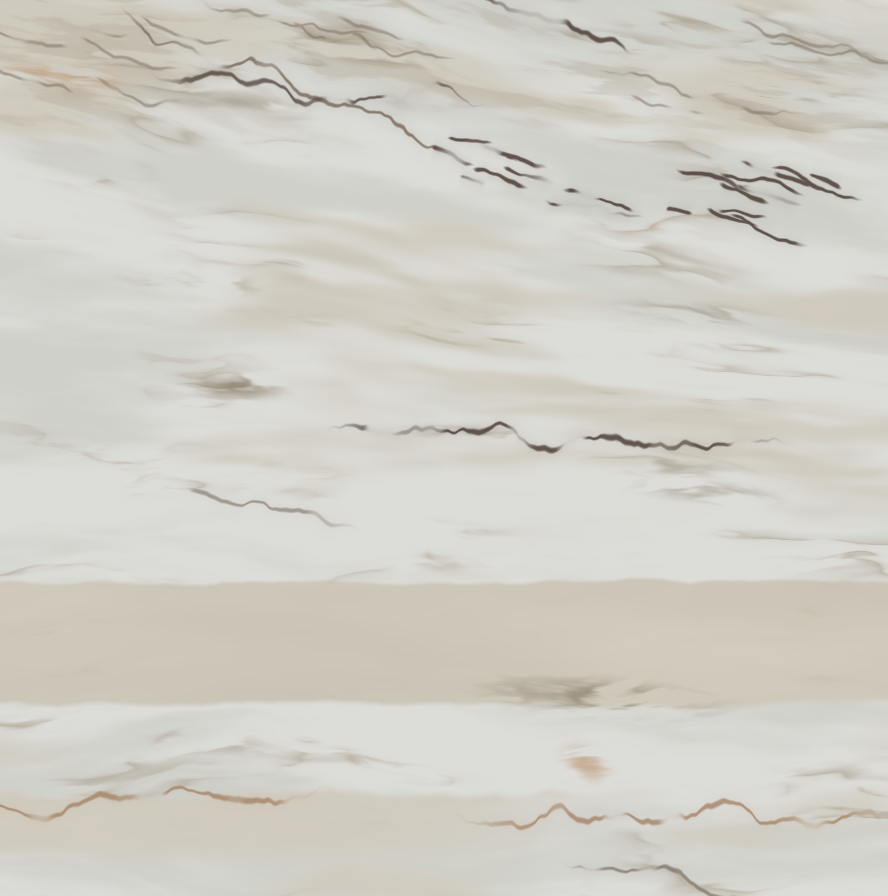
Give the GLSL for this texture, as a Shadertoy shader.

```glsl
// Pale marble slab with beige strata, feathered tan streaks and dark broken veins.

const vec3 WHITE = vec3(0.862, 0.862, 0.846);
const vec3 GREY  = vec3(0.812, 0.814, 0.790);
const vec3 BEIGE = vec3(0.806, 0.783, 0.728);
const vec3 TAN   = vec3(0.640, 0.590, 0.510);
const vec3 OCHRE = vec3(0.740, 0.590, 0.460);
const vec3 UMBER = vec3(0.290, 0.235, 0.205);
const float SOFTNESS = 0.0018;   // edge blur of the veins
const float TOP_FALL = 0.20;     // downward slope of the upper strata
const float LOW_FALL = 0.02;     // downward slope of the lower strata
const int DARK_VEINS = 20;
const int BROWN_VEINS = 14;
const int SMUDGES = 9;

float hash(vec2 p) {
    vec3 q = fract(p.xyx * 0.1031);
    q += dot(q, q.yzx + 33.33);
    return fract((q.x + q.y) * q.z);
}

float noise(vec2 p) {
    vec2 i = floor(p), f = fract(p);
    f = f * f * f * (f * (f * 6.0 - 15.0) + 10.0);
    return mix(mix(hash(i), hash(i + vec2(1, 0)), f.x),
               mix(hash(i + vec2(0, 1)), hash(i + vec2(1, 1)), f.x), f.y);
}

float fbm(vec2 p) {
    float sum = 0.0, amp = 0.533;
    for (int i = 0; i < 4; i++) {
        sum += amp * noise(p);
        p = mat2(1.6, 1.2, -1.2, 1.6) * p + 5.7;
        amp *= 0.5;
    }
    return sum;
}

// Wandering, broken line from a to b with a faint stain around it
float vein(vec2 p, vec2 a, vec2 b, float width, float seed) {
    vec2 dir = b - a;
    float len = length(dir);
    dir /= len;
    vec2 q = vec2(dot(p - a, dir), dir.x * (p.y - a.y) - dir.y * (p.x - a.x));
    float t = q.x / len;
    if (t < 0.0 || t > 1.0 || abs(q.y) > 0.07) return 0.0;
    q.y += (0.02 + 0.08 * len) * (fbm(vec2(q.x * 16.0, seed * 17.3)) - 0.5);
    float ends = smoothstep(0.0, 0.12, t) * (1.0 - smoothstep(0.8, 1.0, t));
    float w = width * ends * mix(0.3, 1.7, noise(vec2(q.x * 40.0, seed * 5.1)));
    float gaps = smoothstep(0.15, 0.5, noise(vec2(q.x * 32.0, seed * 9.7)));
    float line = 1.0 - smoothstep(w * 0.4, w + SOFTNESS, abs(q.y));
    return ends * (gaps * line + 0.10 * exp(-abs(q.y) / 0.006));
}

// Elongated stain, eaten away by the grain
float smudge(vec2 p, vec2 centre, vec2 radius, float grain) {
    vec2 q = (p - centre) / radius;
    q.y += 0.5 * q.x;
    float body = 1.0 - smoothstep(0.3, 1.1, length(q) + 1.6 * (grain - 0.5));
    return body * smoothstep(0.36, 0.60, grain);
}

void mainImage(out vec4 fragColor, in vec2 fragCoord) {
    vec2 p = fragCoord / iResolution.y;

    // Strata coordinates: sheared and gently warped
    float fall = mix(LOW_FALL, TOP_FALL, smoothstep(0.3, 0.9, p.y));
    vec2 s = vec2(p.x, p.y + fall * p.x + 0.07 * (fbm(p * vec2(3.0, 6.0)) - 0.5));
    float grain = fbm(s * vec2(13.0, 62.0) + 3.0);
    float cloud = fbm(s * vec2(2.5, 13.0) + 11.0);
    float patches = fbm(s * vec2(2.2, 10.0) + 31.0);

    // White ground with cool grey drifts
    vec3 col = mix(WHITE, GREY, smoothstep(0.40, 0.72, 0.8 * cloud + 0.2 * grain));

    // Beige patches, dense at the top, sparse in the middle
    float top = smoothstep(0.80, 0.90, p.y + 0.12 * (patches - 0.5));
    float left = (1.0 - smoothstep(0.1, 0.7, p.x)) * smoothstep(0.45, 0.6, p.y);
    float limit = 0.60 - 0.23 * top - 0.07 * left;
    float beige = 0.85 * smoothstep(limit, limit + 0.18, patches);

    // Solid beige layer and the thinner strip beneath it
    float wave = noise(vec2(p.x * 4.0, 2.0)) - 0.5;
    float rough = 0.010 * (fbm(vec2(p.x * 18.0, 8.0)) - 0.5);
    float layer = smoothstep(0.352, 0.358, p.y + rough + 0.012 * wave);
    layer = smoothstep(0.202, 0.211, p.y + rough - 0.020 * wave) * (1.0 - layer);
    float strip = smoothstep(0.045, 0.08, p.y + 0.04 * wave) * (1.0 - smoothstep(0.108, 0.120, p.y + 2.0 * rough));
    strip *= 1.0 - smoothstep(0.45, 0.75, p.x + 0.5 * (cloud - 0.5));
    beige = max(beige * (1.0 - layer), max(layer, 0.85 * strip));
    col = mix(col, BEIGE + 0.05 * (cloud - 0.5), beige);

    // Fine feathered streaks, sharp on one side and fading on the other
    float ridge = fbm(s * vec2(3.2, 17.0) + 47.0) - 0.5;
    float feather = ridge > 0.0 ? exp(-ridge / 0.05) : exp(ridge / 0.012);
    float zone = smoothstep(0.44, 0.64, fbm(p * vec2(4.0, 8.0) + 71.0) + 0.10 * top);
    float streak = feather * zone * smoothstep(0.30, 0.60, grain) * (1.0 - 0.75 * layer);
    col = mix(col, TAN, 0.55 * streak);
    col = mix(col, TAN, 0.22 * top * smoothstep(0.50, 0.68, grain));

    // Scattered faint smudges and a few heavy ones
    float stain = 0.0;
    for (int i = 0; i < SMUDGES; i++) {
        float k = float(i);
        vec2 centre = vec2(hash(vec2(k, 3.0)), mix(0.40, 0.98, hash(vec2(k, 8.0))));
        stain = max(stain, 0.45 * smudge(p, centre, vec2(0.10, 0.016), grain));
    }
    stain = max(stain, 0.9 * smudge(p, vec2(0.26, 0.57), vec2(0.07, 0.016), grain));
    stain = max(stain, 0.8 * smudge(p, vec2(0.67, 0.222), vec2(0.16, 0.026), grain));
    stain = max(stain, 0.5 * smudge(p, vec2(0.23, 0.172), vec2(0.09, 0.016), grain));
    col = mix(col, TAN * 0.9, stain);
    float rust = smudge(p, vec2(0.655, 0.145), vec2(0.035, 0.028), grain);
    rust = max(rust, smudge(p, vec2(0.07, 0.915), vec2(0.10, 0.018), grain));
    col = mix(col, OCHRE, 0.65 * rust);

    // Ochre seams near the bottom
    float seam = vein(p, vec2(-0.08, 0.096), vec2(0.38, 0.118), 0.0022, 1.0);
    seam = max(seam, vein(p, vec2(0.50, 0.072), vec2(1.12, 0.100), 0.0022, 2.0));
    col = mix(col, OCHRE * 0.88, 0.75 * seam);

    // Thin brown veins in the upper strata, and long single ones
    float brown = 0.0;
    for (int i = 0; i < BROWN_VEINS; i++) {
        float k = float(i) + 20.0;
        vec2 a = vec2(mix(-0.1, 0.9, hash(vec2(k, 1.0))), mix(0.87, 1.02, hash(vec2(k, 2.0))));
        float reach = mix(0.08, 0.26, hash(vec2(k, 4.0)));
        brown = max(brown, 0.6 * vein(p, a, a + reach * vec2(1.0, -0.25), 0.0012, k));
    }
    brown = max(brown, vein(p, vec2(0.12, 0.98), vec2(0.55, 0.82), 0.0014, 4.0));
    brown = max(brown, 0.7 * vein(p, vec2(0.20, 0.46), vec2(0.40, 0.40), 0.0020, 5.0));
    brown = max(brown, 0.8 * vein(p, vec2(0.63, 0.045), vec2(0.90, -0.01), 0.0016, 6.0));
    col = mix(col, mix(TAN, UMBER, 0.5), 0.75 * brown);

    // Dark broken veins: a falling cluster, one upper and one middle vein
    float dark = 0.0;
    for (int i = 0; i < DARK_VEINS; i++) {
        float k = float(i) + 50.0;
        float x = mix(0.45, 0.94, hash(vec2(k, 1.0)));
        vec2 a = vec2(x, 0.83 - 0.14 * (x - 0.5) + 0.07 * (hash(vec2(k, 2.0)) - 0.5));
        float reach = mix(0.03, 0.11, hash(vec2(k, 4.0)));
        dark = max(dark, vein(p, a, a + reach * vec2(1.0, -0.30), 0.0016, k));
    }
    dark = max(dark, 0.8 * vein(p, vec2(0.16, 0.905), vec2(0.55, 0.888), 0.0020, 7.0));
    dark = max(dark, 0.9 * vein(p, vec2(0.53, 1.005), vec2(0.72, 0.940), 0.0020, 8.0));
    dark = max(dark, 0.9 * vein(p, vec2(0.36, 0.526), vec2(0.89, 0.498), 0.0022, 9.0));
    col = mix(col, UMBER, 0.85 * min(dark, 1.0));

    fragColor = vec4(col, 1.0);
}
```
